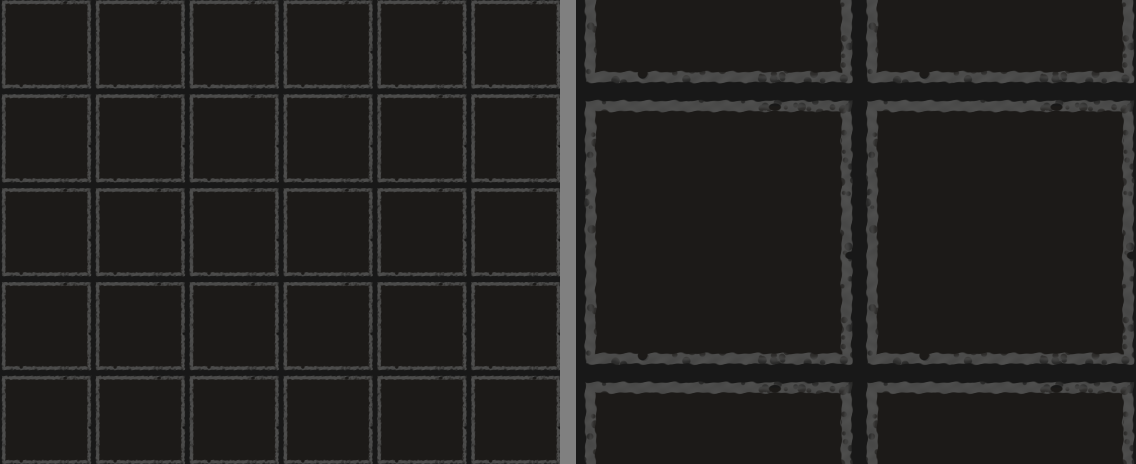
Left: the whole. Right: its middle third, enlarged.
Write a WebGL 1 fragment shader that draws this pattern.

```glsl
precision highp float;

// Dark square panels outlined by thin, worn grey frames on a near-black ground.
// One tile is repeated with fract; each frame is a box-distance band whose
// edges waver with layered sines and are chipped by cellular noise.

uniform vec2 u_resolution;

// Layout: TILE is in canvas heights, the rest in tiles, measured from the top left
const float TILE = 0.2023;
const vec2 FRAME_MIN = vec2(0.022, 0.006);
const vec2 FRAME_MAX = vec2(0.968, 0.940);
const float LINE = 0.037;

// Colours
const vec3 GAP_COLOR = vec3(0.095, 0.095, 0.093);
const vec3 PANEL_COLOR = vec3(0.110, 0.102, 0.094);
const vec3 LINE_COLOR = vec3(0.295, 0.295, 0.292);

// Wear
const float CHIP_CELLS = 36.0;
const float CHIP_RADIUS = 0.40;
const float CHIP_SHARE = 0.24;
const float RIGHT_CHIP_SHARE = 0.42;
const float CHIP_DEPTH = 0.62;
const float RIPPLE = 0.0022;
const float MOTTLE = 0.05;
const float NOTCH_RADIUS = 0.017;
const vec2 NOTCH_RIGHT = vec2(0.966, 0.555);
const vec2 NOTCH_BOTTOM = vec2(0.225, 0.910);
const vec2 NOTCH_TOP = vec2(0.695, 0.028);

vec3 hash3(vec2 cell) {
  vec3 h = vec3(dot(cell, vec2(127.1, 311.7)),
                dot(cell, vec2(269.5, 183.3)),
                dot(cell, vec2(419.2, 371.9)));
  return fract(sin(h) * 43758.545);
}

// Signed distance to a square-cornered box
float boxDistance(vec2 p, vec2 lo, vec2 hi) {
  vec2 q = abs(p - 0.5 * (lo + hi)) - 0.5 * (hi - lo);
  return max(q.x, q.y);
}

// Cellular noise: distance to the nearest chip, in tiles
float chipDistance(vec2 p, float share) {
  vec2 g = p * CHIP_CELLS;
  vec2 cell = floor(g);
  float nearest = 1.0;
  for (int j = -1; j <= 1; j++) {
    for (int i = -1; i <= 1; i++) {
      vec2 c = cell + vec2(float(i), float(j));
      vec3 h = hash3(c);
      float radius = CHIP_RADIUS * (0.6 + 0.8 * fract(h.z * 17.0));
      float d = length(g - c - h.xy) - radius;
      nearest = min(nearest, h.z < share ? d : 1.0);
    }
  }
  return nearest / CHIP_CELLS;
}

// Larger bites, at fixed places in every frame
float notchDistance(vec2 p) {
  float d = length((p - NOTCH_RIGHT) * vec2(0.8, 1.2));
  d = min(d, length(p - NOTCH_BOTTOM));
  d = min(d, length((p - NOTCH_TOP) * vec2(0.8, 1.3)));
  return d - NOTCH_RADIUS;
}

float ripple(vec2 p) {
  float along = p.x + p.y;
  return RIPPLE * (sin(along * 61.0 + p.x * 9.0) + 0.7 * sin(along * 137.0 + 1.7));
}

void main() {
  // Tile space with y running down
  vec2 canvas = vec2(gl_FragCoord.x, u_resolution.y - gl_FragCoord.y) / u_resolution.y;
  vec2 p = fract(canvas / TILE);
  float soft = 0.8 / (u_resolution.y * TILE);

  // Frame band
  float box = boxDistance(p, FRAME_MIN, FRAME_MAX);
  float band = abs(box + 0.5 * LINE) - 0.5 * LINE + ripple(p);
  float line = 1.0 - smoothstep(-soft, soft, band);

  // Wear, heavier on the right side
  float share = mix(CHIP_SHARE, RIGHT_CHIP_SHARE, step(FRAME_MAX.x - LINE, p.x));
  float chip = 1.0 - smoothstep(-soft, soft, chipDistance(p, share));
  float rim = smoothstep(-0.5 * LINE, -0.1 * LINE, band);
  line *= 1.0 - chip * CHIP_DEPTH * mix(0.35, 1.0, rim);
  line *= smoothstep(-soft, soft, notchDistance(p));

  // Colour
  float mottle = MOTTLE * sin(p.x * 83.0 + 2.0 * sin(p.y * 47.0)) * sin(p.y * 71.0 + 1.3);
  vec3 ground = mix(PANEL_COLOR, GAP_COLOR, smoothstep(-soft, soft, box + 0.5 * LINE));
  gl_FragColor = vec4(mix(ground, LINE_COLOR * (1.0 + mottle), line), 1.0);
}
```
